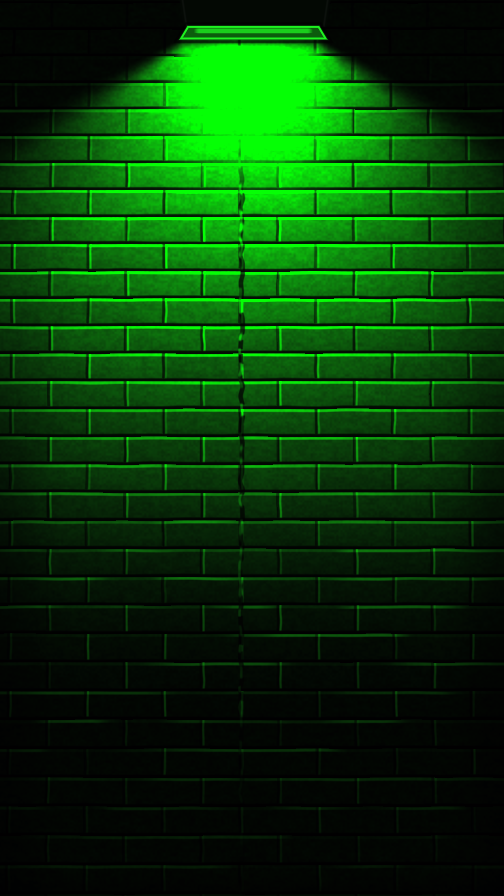
This texture is drawn by a Shadertoy shader. Its source:

```glsl
float hash(vec2 p) {
    vec3 q = fract(p.xyx * vec3(0.1031, 0.103, 0.0973));
    q += dot(q, q.yzx + 33.33);
    return fract((q.x + q.y) * q.z);
}

float noise(vec2 p) {
    vec2 i = floor(p), f = fract(p);
    f = f * f * (3.0 - 2.0 * f);
    return mix(mix(hash(i), hash(i + vec2(1, 0)), f.x),
               mix(hash(i + vec2(0, 1)), hash(i + vec2(1, 1)), f.x), f.y);
}

// Soft band: 1 within the half width, fading over one pixel or the given blur
float band(float d, float halfWidth, float blur) {
    blur = max(blur, 1.0 / iResolution.y);
    return 1.0 - smoothstep(halfWidth - 0.5 * blur, halfWidth + 0.5 * blur, abs(d));
}

// Signed distance to the flared lamp opening, negative inside
float lampOpening(vec2 p) {
    float halfWidth = 0.074 + 0.6 * (p.y - 0.029);
    return max((abs(p.x - 0.0015) - halfWidth) * 0.86, abs(p.y - 0.0365) - 0.008);
}

// Light falling on the wall, with a soft shadow line on both sides of the lamp
float wallLight(vec2 p) {
    float u = p.x + 0.002;
    float spread = 0.084 + 0.75 * max(p.y - 0.039, 0.0);
    float fall = 0.78 * exp((0.245 - p.y) / 0.225);
    fall *= 1.0 - smoothstep(0.5, 0.82, p.y);
    float side = max(abs(u) - 0.075, 0.0);
    float edge = 0.047 + 0.58 * side;
    float cone = smoothstep(-0.006 - 0.1 * side, 0.012 + 0.14 * side, p.y - edge);
    return fall * exp(-u * u / (spread * spread)) * cone;
}

void mainImage(out vec4 fragColor, in vec2 fragCoord) {
    // Height units, x from the centre, y down from the top
    vec2 p = vec2(fragCoord.x - 0.5 * iResolution.x, iResolution.y - fragCoord.y) / iResolution.y;
    float light = wallLight(p);

    // Brick courses grow slightly taller towards the floor
    vec2 wobble = vec2(noise(p * 75.0), noise(p * vec2(28, 60) + 40.0)) - 0.5;
    float course = (sqrt(8.815e-4 + 2.136e-4 * (p.y - 0.0938)) - 0.02969) / 1.068e-4;
    course += 0.035 * wobble.y;
    float row = floor(course + 0.05);
    float below = (course - row) * 0.031;
    float above = 0.031 - below;
    float brickWidth = 0.0838 + 0.003 * p.y;
    float along = (p.x + 0.0117 + 0.0012 * wobble.x) / brickWidth + 0.5 * mod(row, 2.0);
    vec2 brick = vec2(floor(along + 0.03), row);
    float across = (fract(along + 0.5) - 0.5) * brickWidth;

    // Shadowed joints and the lit rims next to them
    float flatJoint = band(above - 0.0025, 0.0021, 0.0025);
    float sideJoint = band(across + 0.002, 0.0016, 0.002) * (0.6 + 0.4 * hash(brick + 9.0));
    float joint = max(flatJoint, 0.85 * sideJoint);
    float topRim = band(below - 0.0004, 0.0015, 0.002) * (1.0 - 0.6 * sideJoint);
    float sideRim = band(across - 0.0008, 0.0012, 0.002) * (1.0 - flatJoint);

    // Brick faces with grain and small differences in tone
    float grain = 0.5 * noise(p * 420.0) + 0.5 * noise(p * vec2(150, 260));
    float face = (0.82 + 0.3 * grain) * (0.9 + 0.16 * hash(brick + 17.0));
    face *= 1.0 - 0.12 * smoothstep(0.006, 0.03, below);
    float exposed = smoothstep(0.7, 1.25, light);
    float g = light * face * (1.0 - 0.85 * joint * (1.0 - 0.92 * exposed));
    g += 0.024 * (0.4 + grain) * (1.0 - joint);

    // Grazing light lingers on worn rims far below the lamp
    float patchy = smoothstep(0.25, 0.7, noise(vec2(p.x * 15.0, row * 3.7)));
    float reach = 0.68 * exp((0.245 - p.y) / 0.55) * exp(-5.0 * p.x * p.x);
    reach *= smoothstep(0.05, 0.3, p.y) * (1.0 - 0.55 * smoothstep(0.7, 0.95, p.y));
    float worn = mix(1.0, 0.15 + 0.85 * patchy, smoothstep(0.4, 0.72, p.y));
    float sideWorn = 0.2 + 0.7 * hash(brick + 5.0);
    g += (topRim * worn + sideRim * sideWorn) * (reach + 0.2 * light);

    // Broken vertical seam running down the wall
    float seamX = p.x + 0.0117 + 0.003 * (noise(vec2(3.0, p.y * 95.0)) - 0.5);
    float seamSpan = smoothstep(0.13, 0.25, p.y) * (1.0 - 0.6 * smoothstep(0.65, 0.95, p.y));
    float chips = noise(vec2(8.0, p.y * 130.0));
    float seam = band(seamX, 0.0026, 0.002) * seamSpan;
    g *= 1.0 - 0.75 * seam * smoothstep(0.15, 0.45, chips);
    g += 0.4 * band(seamX + 0.001, 0.0014, 0.002) * seamSpan * smoothstep(0.35, 0.75, 1.0 - chips) * (reach + light);

    // Dim the far edges and the floor
    g *= 1.0 - 0.5 * smoothstep(0.2, 0.29, abs(p.x)) * smoothstep(0.25, 0.6, p.y);
    g *= 1.0 - 0.5 * smoothstep(0.97, 1.0, p.y);
    g = clamp(g, 0.0, 1.0);
    vec3 color = vec3(0.16 * g * (1.1 - g) + 0.004, g, 0.16 * g * (1.1 - g) + 0.005);

    // Lamp housing
    float housing = band(p.x - 0.0035, 0.084 - 0.15 * p.y, 0.003) * band(p.y, 0.03, 0.002);
    float sheen = band(abs(p.x - 0.0035) - 0.081 + 0.15 * p.y, 0.001, 0.002);
    color = mix(color, vec3(0.012, 0.03, 0.013) + 0.035 * sheen, housing);

    // Glowing opening: bright rim, darker inset and a lit tube
    float d = lampOpening(p);
    float opening = 1.0 - smoothstep(-0.001, 0.001, d);
    float rim = band(d + 0.0015, 0.0014, 0.002);
    float tube = band(p.y - 0.0345, 0.003, 0.002) * band(p.x - 0.0015, 0.066, 0.012);
    float glow = max(max(rim, 0.85 * tube), 0.38);
    color = mix(color, vec3(0.12 * glow, 0.95 * glow, 0.13 * glow), opening);
    color *= 1.0 - 0.6 * band(d - 0.0025, 0.0012, 0.002);

    fragColor = vec4(color, 1.0);
}
```
